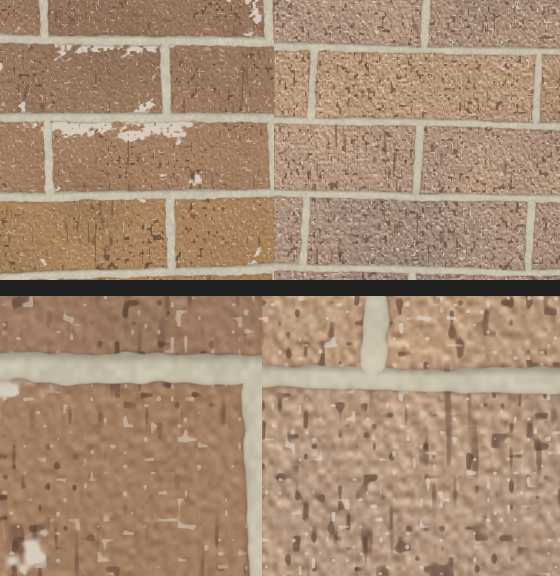
Top: the whole. Bottom: its middle third, enlarged.
Give the GLSL for this texture, as a WebGL 1 fragment shader.

```glsl
precision highp float;
uniform vec2 u_resolution;

#define SEAM 0.979
#define BRICK_PITCH 0.803
#define JOINT_LEFT 0.0165
#define JOINT_RIGHT 0.0135
#define MORTAR vec3(0.785, 0.755, 0.675)
#define BROWN vec3(0.590, 0.462, 0.370)
#define OCHRE vec3(0.640, 0.500, 0.355)
#define PINK vec3(0.635, 0.545, 0.495)
#define TAN vec3(0.695, 0.575, 0.465)
#define PIT vec3(0.360, 0.265, 0.215)
#define SALT vec3(0.860, 0.825, 0.780)

float hash(vec2 p) {
  vec3 q = fract(p.xyx * 0.1031);
  q += dot(q, q.yzx + 33.33);
  return fract((q.x + q.y) * q.z);
}

float noise(vec2 p) {
  vec2 i = floor(p), f = fract(p);
  f = f * f * (3.0 - 2.0 * f);
  return mix(mix(hash(i), hash(i + vec2(1, 0)), f.x),
             mix(hash(i + vec2(0, 1)), hash(i + vec2(1, 1)), f.x), f.y);
}

float fbm(vec2 p) {
  float sum = 0.0, amp = 0.533;
  for (int i = 0; i < 4; i++) {
    sum += amp * noise(p);
    p = mat2(1.6, 1.2, -1.2, 1.6) * p + 17.0;
    amp *= 0.5;
  }
  return sum;
}

// White salt bloom: a band hanging from the brick tops plus loose patches
float saltBloom(vec2 p, float row, float depth) {
  float streak = fbm(p * mat2(12.0, 5.0, -9.0, 24.0));
  float reach = 0.04 + 0.55 * (streak - 0.25);
  float band = 1.0 - smoothstep(-0.08, 0.1, depth - reach);
  float span = smoothstep(0.08, 0.22, p.x) * (1.0 - smoothstep(0.58, 0.82, p.x));
  band *= exp2(-1.6 * abs(row - 0.7)) * (0.25 + 1.2 * span);
  float topRow = step(row, -0.5) * smoothstep(0.55, 0.9, p.x);
  float patches = smoothstep(0.66, 0.8, fbm(p * vec2(10.0, 8.0) + 3.0) + 0.13 * topRow);
  float powder = max(band, 0.8 * patches * smoothstep(0.35, 0.6, streak));
  return smoothstep(0.38, 0.75, powder * (0.4 + 1.1 * noise(p * 85.0)));
}

void main() {
  vec2 p = gl_FragCoord.xy / u_resolution.y;
  float aa = 1.0 / u_resolution.y;
  float right = smoothstep(SEAM - aa, SEAM + aa, p.x);
  bool isRight = p.x > SEAM;

  // Courses counted downwards, with each side's own tilt
  float t = isRight ? (p.x - SEAM) / (2.0 - SEAM) : p.x / SEAM;
  float first = isRight ? mix(0.165, 0.187, t) : mix(0.138, 0.151, t);
  float height = isRight ? 0.263 : mix(0.284, 0.2695, t);
  float wave = 0.006 * (noise(vec2(p.x * 6.0, floor(p.y * 4.0))) - 0.5);
  float v = (1.0 - p.y - first + wave) / height;
  float row = floor(v), depth = fract(v);
  float odd = mod(row, 2.0);

  // Upright joints lean slightly and alternate by course
  float start = isRight ? mix(1.1235, 1.514, odd) - 0.0137 * v
                        : mix(0.588, 0.160, odd) + 0.009 * v;
  float u = (p.x - start) / BRICK_PITCH;
  vec2 brick = vec2(floor(u), row);
  float across = abs(fract(u + 0.5) - 0.5) * BRICK_PITCH;
  float fromBed = (fract(v + 0.5) - 0.5) * height;

  // Signed distance from the joints with rough edges
  float halfJoint = isRight ? JOINT_RIGHT : JOINT_LEFT;
  float rough = 0.005 * (noise(p * 55.0) - 0.5) + 0.006 * (noise(p * 16.0) - 0.5);
  float edge = min(across, abs(fromBed)) - halfJoint + rough;
  float mortar = 1.0 - smoothstep(-1.2 * aa, 1.2 * aa, edge);

  // Brick body, one tint per brick with slow drift inside it
  float tint = hash(brick + 11.0 + 40.0 * right);
  float drift = fbm(p * 3.5) - 0.5;
  float ochre = smoothstep(0.5, 2.0, row);
  float warm = clamp(0.85 * exp2(-2.0 * abs(row)) + 0.25 * tint + drift + 0.25 * t * t, 0.0, 1.0);
  vec3 color = mix(mix(BROWN, OCHRE, ochre), mix(PINK, TAN, warm), right);
  color *= 0.97 + 0.06 * tint + 0.16 * drift;

  // Grain, pits, upright scratches and pale grit, coarser on the right
  vec2 g = p * vec2(115.0, 105.0);
  float relief = noise(g) - noise(g + vec2(0.3, 0.7));
  color += mix(0.08, 0.17, right) * relief;
  color += mix(0.05, 0.1, right) * (noise(p * 190.0) - 0.5);
  float pits = smoothstep(0.74, 0.9, noise(p * vec2(98.0, 82.0) + 7.0));
  pits *= mix(smoothstep(0.4, 0.65, fbm(p * 7.0 + 5.0)), 0.85, right);
  float scratch = smoothstep(0.76, 0.92, noise(p * vec2(120.0, 21.0) + 19.0));
  scratch *= smoothstep(0.48, 0.7, noise(p * 11.0));
  color = mix(color, PIT, clamp(0.75 * pits + 0.5 * scratch, 0.0, 0.85));
  float grit = smoothstep(0.8, 0.93, noise(p * 125.0 + 31.0));
  color = mix(color, SALT, grit * mix(0.5, 0.7, right));

  // Salt only on the untreated left side
  color = mix(color, SALT, 0.9 * (1.0 - right) * saltBloom(p, row, depth));

  // Mortar, shaded beneath the brick above it
  vec3 joint = MORTAR * (0.95 + 0.1 * fbm(p * 22.0));
  joint += 0.06 * (noise(p * 120.0) - 0.5);
  float bed = step(abs(fromBed), across);
  joint *= 1.0 - 0.15 * bed * smoothstep(0.2, 1.0, -fromBed / halfJoint);
  color = mix(color, joint, mortar);

  // Dark crease where brick meets mortar
  float crease = exp(-abs(edge - 0.001) * 380.0) * (0.12 + 0.28 * noise(p * 30.0));
  color = mix(color, PIT, crease);

  gl_FragColor = vec4(clamp(color, 0.0, 1.0), 1.0);
}
```
